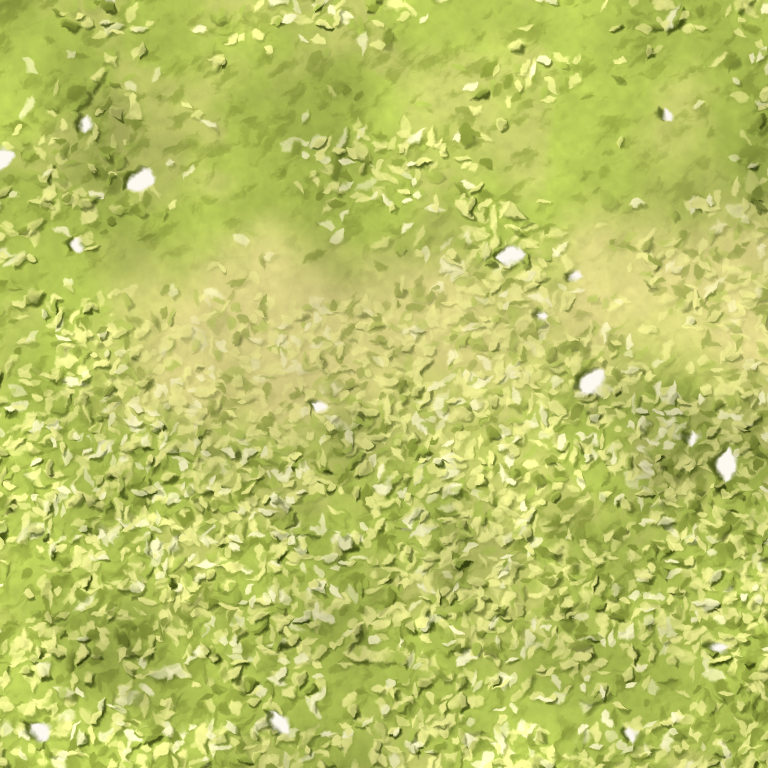
Write a Shadertoy shader that draws this texture.

```glsl
// Sunlit meadow turf: a mottled green ground with a bright dry straw band,
// covered by layers of ragged warped blades with scattered deep shadows.
// Light and density drift in broad clumps; a few white petals lie on top.

const vec3 GREEN  = vec3(0.68, 0.75, 0.33);
const vec3 OLIVE  = vec3(0.74, 0.76, 0.41);
const vec3 DEEP   = vec3(0.53, 0.59, 0.23);
const vec3 SHADE  = vec3(0.20, 0.25, 0.05);
const vec3 STRAW  = vec3(0.91, 0.86, 0.57);
const vec3 LIGHT  = vec3(0.93, 0.93, 0.57);
const vec3 PALE   = vec3(0.98, 0.97, 0.76);
const vec3 PETAL  = vec3(1.00, 0.98, 0.94);

const int   LAYERS       = 4;
const float FIRST_CELLS  = 32.0;   // blade cells across the canvas
const float CELL_STEP    = 7.0;    // extra cells for each later layer
const float EDGE         = 0.09;   // blade edge softness, in cells
const float WARP         = 0.016;  // bending of outlines
const float TONE         = 0.50;   // broad light and dark drift
const float PETAL_CELLS  = 11.0;
const float PETAL_CHANCE = 0.10;
const vec2  SHADOW_SHIFT = vec2(0.15, -0.17);

float hash(vec2 p) {
    return fract(sin(dot(p, vec2(127.1, 311.7))) * 43758.5453);
}

vec2 hash2(vec2 p) {
    return vec2(hash(p), hash(p + 57.3));
}

float noise(vec2 p) {
    vec2 i = floor(p), f = fract(p);
    f = f * f * (3.0 - 2.0 * f);
    return mix(mix(hash(i), hash(i + vec2(1, 0)), f.x),
               mix(hash(i + vec2(0, 1)), hash(i + vec2(1, 1)), f.x), f.y);
}

float fbm(vec2 p) {
    float sum = 0.0, gain = 0.53;
    for (int i = 0; i < 4; i++) {
        sum += gain * noise(p);
        p = mat2(1.6, 1.2, -1.2, 1.6) * p + 7.7;
        gain *= 0.5;
    }
    return sum;
}

// Coverage of a pointed blade with half length size.x and half width size.y
float blade(vec2 d, float angle, vec2 size, float soft) {
    vec2 dir = vec2(cos(angle), sin(angle));
    vec2 q = vec2(dot(d, dir), dot(d, vec2(-dir.y, dir.x)));
    float t = q.x / size.x;
    return 1.0 - smoothstep(-soft, soft, abs(q.y) - size.y * (1.0 - t * t));
}

// Dry band: strongest right of centre, fading toward the left edge
float strawAmount(vec2 p) {
    float height = p.y - 0.58 - 0.12 * (p.x - 0.5);
    float band = exp(-height * height * 42.0) * smoothstep(-0.15, 0.5, p.x);
    return smoothstep(0.25, 0.85, band * 0.85 + 0.9 * (fbm(p * 6.0) - 0.45));
}

// Share of cells that hold a blade
float bladeDensity(vec2 p) {
    float clump = fbm(p * 9.0 + 31.0) - 0.5;
    float rise = smoothstep(0.4, 0.8, p.y) + 0.4 * smoothstep(0.3, 0.0, p.x);
    return clamp(mix(0.85, 0.24, min(rise, 1.0)) + 1.8 * clump, 0.04, 0.92);
}

vec3 bladeColour(float pick, float straw) {
    vec3 c = pick < 0.16 ? DEEP : pick < 0.36 ? GREEN : pick < 0.82 ? LIGHT : PALE;
    return mix(c, STRAW, straw * 0.35);
}

vec3 ground(vec2 p, float straw) {
    float broad = fbm(p * 9.0 + 3.0);
    float streak = fbm(mat2(0.8, -0.6, 0.6, 0.8) * p * vec2(42.0, 75.0));
    vec3 c = mix(GREEN, OLIVE, smoothstep(0.5, 0.75, broad));
    c = mix(c, DEEP, 0.6 * smoothstep(0.50, 0.75, streak));
    return mix(c, STRAW, straw * 0.85);
}

vec3 addBlades(vec3 col, vec2 p, float cells, float seed, float straw) {
    vec2 g = p * cells, home = floor(g);
    float soft = max(EDGE, cells / iResolution.y);
    for (int j = -1; j <= 1; j++)
    for (int i = -1; i <= 1; i++) {
        vec2 id = home + vec2(i, j), key = id + seed;
        vec2 centre = id + hash2(key);
        if (hash(key + 11.1) > bladeDensity(centre / cells)) continue;
        vec2 shape = hash2(key + 23.7), d = g - centre;
        float lean = mix(0.95, 0.2, centre.y / cells);
        float angle = lean + 2.6 * (hash(key + 41.9) - 0.5);
        vec2 size = vec2(mix(0.30, 0.62, shape.x), mix(0.14, 0.30, shape.y));
        // Few shadows are deep, most are faint
        float depth = mix(0.04, 1.0, pow(hash(key + 67.3), 5.0)) * (1.0 - 0.55 * straw);
        col = mix(col, SHADE, depth * blade(d - SHADOW_SHIFT, angle, size, soft * 1.4));
        // Neighbouring blades share a lightness
        float group = noise(centre / cells * 24.0 + 63.0) - 0.5;
        vec3 tint = bladeColour(hash(key + 83.1) + 0.55 * group, straw);
        float cover = mix(0.55, 1.0, hash(key + 97.7));
        col = mix(col, tint, cover * blade(d, angle, size, soft));
    }
    return col;
}

vec3 addPetals(vec3 col, vec2 p) {
    vec2 g = p * PETAL_CELLS, home = floor(g);
    for (int j = -1; j <= 1; j++)
    for (int i = -1; i <= 1; i++) {
        vec2 id = home + vec2(i, j);
        if (hash(id + 5.9) > PETAL_CHANCE) continue;
        vec2 d = g - id - hash2(id + 19.4), shape = hash2(id + 37.2);
        vec2 size = vec2(0.16, 0.10) * mix(0.6, 1.8, shape.x * shape.x);
        float angle = 3.14 * shape.y;
        col = mix(col, SHADE, 0.7 * blade(d + vec2(0.09, -0.02), angle, size, 0.05));
        col = mix(col, PETAL, blade(d, angle, size, 0.05));
    }
    return col;
}

void mainImage(out vec4 fragColor, in vec2 fragCoord) {
    vec2 p = fragCoord / iResolution.y;
    vec2 bend = vec2(fbm(p * 60.0), fbm(p * 60.0 + 91.0)) - 0.5;
    vec2 warped = p + WARP * bend;
    float straw = strawAmount(p);

    vec3 col = ground(warped, straw);
    for (int k = 0; k < LAYERS; k++) {
        float layer = float(k);
        col = addBlades(col, warped, FIRST_CELLS + CELL_STEP * layer, 101.0 * layer, straw);
    }

    // Broad light drift, then fine mottling
    col *= 1.01 + TONE * (fbm(p * 7.0 + 47.0) - 0.5) * (1.0 - 0.5 * straw);
    col *= 1.0 + 0.12 * (fbm(p * 95.0) - 0.5);
    col = addPetals(col, warped);
    fragColor = vec4(clamp(col, 0.0, 1.0), 1.0);
}
```
